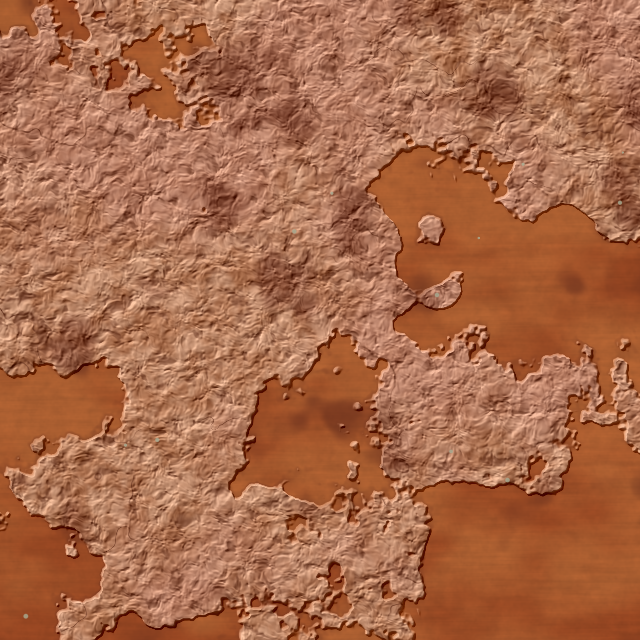
Reproduce this texture procedurally as a three.js fragment shader.

```glsl
// Weathered wood: crusty pale bark flaking away from smooth orange patches.
varying vec2 vUv;

const vec3 BARK_SHADOW = vec3(0.42, 0.22, 0.14);
const vec3 BARK_MID = vec3(0.65, 0.42, 0.29);
const vec3 BARK_PALE = vec3(0.77, 0.57, 0.45);
const vec3 BARK_PINK = vec3(0.73, 0.50, 0.42);
const vec3 WOOD_DEEP = vec3(0.58, 0.27, 0.13);
const vec3 WOOD_LIGHT = vec3(0.67, 0.37, 0.19);
const vec3 STAIN = vec3(0.40, 0.18, 0.11);
const vec3 SPECK = vec3(0.66, 0.68, 0.58);
const vec2 TO_LIGHT = vec2(-0.6, 0.8);

float hash(vec2 p) {
  vec3 q = fract(vec3(p.xyx) * 0.1031);
  q += dot(q, q.yzx + 33.33);
  return fract((q.x + q.y) * q.z);
}

float noise(vec2 p) {
  vec2 cell = floor(p);
  vec2 f = fract(p);
  f = f * f * (3.0 - 2.0 * f);
  float low = mix(hash(cell), hash(cell + vec2(1.0, 0.0)), f.x);
  float high = mix(hash(cell + vec2(0.0, 1.0)), hash(cell + 1.0), f.x);
  return mix(low, high, f.y);
}

// Three octaves, normalised to 0..1.
float fbm(vec2 p, float gain) {
  float sum = 0.0;
  float total = 0.0;
  float weight = 1.0;
  for (int i = 0; i < 3; i++) {
    sum += weight * noise(p);
    total += weight;
    weight *= gain;
    p = mat2(1.6, 1.2, -1.2, 1.6) * p + 17.3;
  }
  return sum / total;
}

vec2 warp(vec2 p) {
  return vec2(fbm(p, 0.5), fbm(p + 41.7, 0.5)) - 0.5;
}

// Positive where the bark has come off; more so towards the bottom.
float bareField(vec2 uv) {
  vec2 p = uv * vec2(3.4, 4.8) + 0.9 * warp(uv * 8.0) + 5.2;
  float ragged = 0.16 * (fbm(uv * 38.0, 0.6) - 0.5);
  return fbm(p, 0.45) - 0.545 + ragged + 0.16 * (0.5 - uv.y);
}

float barkGrain(vec2 uv) {
  return fbm((uv + 0.022 * warp(uv * 30.0)) * vec2(58.0, 70.0), 0.65);
}

// Thin broken lines along one level of a warped noise.
float cracks(vec2 uv, vec2 scale, float width) {
  float level = abs(noise(uv * scale + 1.8 * warp(uv * 22.0)) - 0.5);
  float broken = smoothstep(0.48, 0.66, fbm(uv * 11.0 + 3.1, 0.5));
  return broken * (1.0 - smoothstep(0.0, width, level));
}

float barkCover(float field) {
  return 1.0 - smoothstep(-0.012, 0.012, field);
}

float surfaceHeight(vec2 uv) {
  float flakes = 1.0 - abs(2.0 * noise(uv * 27.0 + 2.0 * warp(uv * 20.0)) - 1.0);
  float bark = 0.16 + barkGrain(uv) + 0.28 * flakes;
  return bark * barkCover(bareField(uv));
}

vec3 barkColor(vec2 uv) {
  float tone = smoothstep(0.25, 0.75, fbm(uv * 32.0 + 8.0, 0.7));
  vec3 color = mix(BARK_MID, BARK_PALE, tone);
  color = mix(color, BARK_PINK, 0.6 * smoothstep(0.45, 0.7, fbm(uv * 4.0 + 20.0, 0.5)));
  float pits = 1.0 - smoothstep(0.22, 0.44, barkGrain(uv));
  color = mix(color, BARK_SHADOW, 0.5 * pits);
  float fibres = noise(mat2(0.9, 0.45, -0.45, 0.9) * uv * vec2(190.0, 35.0));
  color += 0.07 * (fibres - 0.5);
  return mix(color, BARK_SHADOW, 0.65 * cracks(uv, vec2(9.0, 17.0), 0.045));
}

vec3 woodColor(vec2 uv) {
  float tone = fbm(uv * vec2(6.0, 9.0) + 30.0, 0.6) + 0.25 * (uv.y - 0.5);
  vec3 color = mix(WOOD_DEEP, WOOD_LIGHT, smoothstep(0.25, 0.68, tone));
  float streaks = fbm(uv * vec2(9.0, 120.0), 0.7) - 0.5;
  float mottle = fbm(uv * 70.0, 0.7) - 0.5;
  return color * (1.0 + 0.13 * streaks + 0.12 * mottle);
}

// Sparse round chips, one at most per grid cell.
float specks(vec2 uv, float cells, float share) {
  vec2 cell = floor(uv * cells);
  vec2 center = 0.25 + 0.5 * vec2(hash(cell + 3.7), hash(cell + 9.1));
  float radius = mix(0.04, 0.09, hash(cell + 6.3));
  float dist = length(fract(uv * cells) - center);
  return step(hash(cell), share) * (1.0 - smoothstep(radius * 0.5, radius, dist));
}

void main() {
  float field = bareField(vUv);
  float cover = barkCover(field);
  vec3 color = mix(woodColor(vUv), barkColor(vUv), cover);

  // Dark stains and the contact shadow around flaking edges.
  float stain = smoothstep(0.60, 0.78, fbm(vUv * 9.0 + 60.0, 0.65));
  float rim = 1.0 - smoothstep(0.0, 0.028, abs(field - 0.008));
  color = mix(color, STAIN, 0.55 * stain);
  color = mix(color, STAIN, 0.38 * rim * noise(vUv * 24.0));

  // Relief lit from the upper left.
  float slope = surfaceHeight(vUv) - surfaceHeight(vUv + TO_LIGHT * 0.0025);
  color += clamp(1.15 * slope, -0.24, 0.22) * vec3(1.0, 0.95, 0.87);

  color = mix(color, SPECK, 0.8 * specks(vUv, 18.0, 0.05));
  gl_FragColor = vec4(color, 1.0);
}
```
